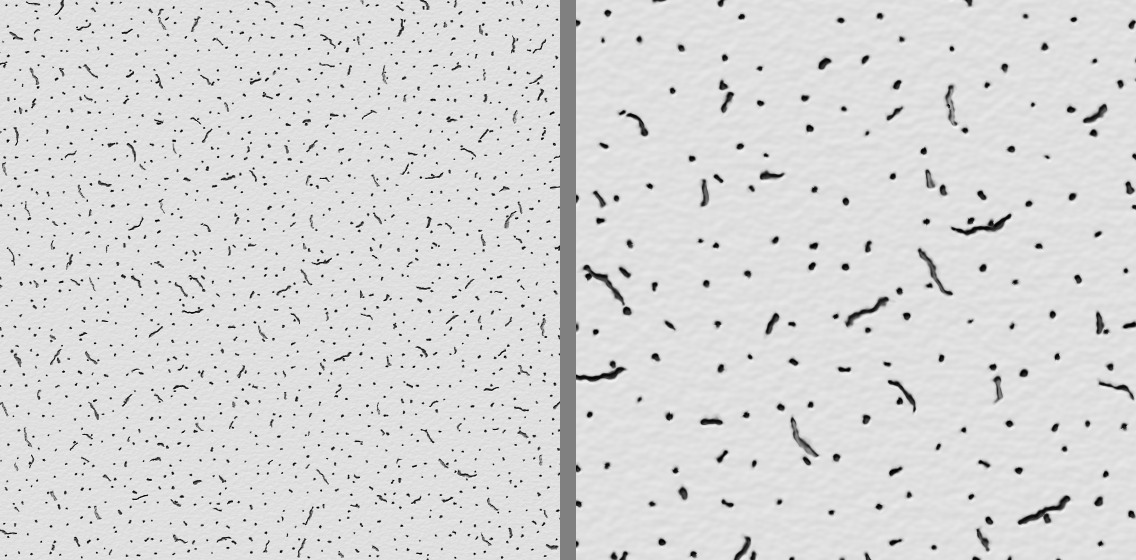
Left: the whole. Right: its middle third, enlarged.
Write a WebGL 2 fragment shader that draws this texture.

```glsl
#version 300 es
precision highp float;

uniform vec2 u_resolution;
out vec4 fragColor;

vec3 hash3(vec2 p) {
    vec3 q = fract(p.xyx * vec3(0.1031, 0.1030, 0.0973));
    q += dot(q, q.yxz + 33.33);
    return fract((q.xxy + q.yzz) * q.zyx);
}

float gradientNoise(vec2 p) {
    vec2 cell = floor(p), f = fract(p);
    vec2 w = f * f * f * (f * (f * 6.0 - 15.0) + 10.0);
    vec4 corner;
    for (int i = 0; i < 4; i++) {
        vec2 o = vec2(i & 1, i >> 1);
        float a = 6.2832 * hash3(cell + o + 17.0).x;
        corner[i] = dot(vec2(cos(a), sin(a)), f - o);
    }
    vec2 rows = mix(corner.xz, corner.yw, w.x);
    return mix(rows.x, rows.y, w.y);
}

// Scattered bent capsules: x = signed distance, y = floor tone
vec2 scatter(vec2 uv, float cells, float seed, vec2 lengths, vec2 radii, float skew, vec2 tones) {
    vec2 home = floor(uv * cells);
    vec2 nearest = vec2(1.0, 0.0);
    for (int y = -1; y <= 1; y++) {
        for (int x = -1; x <= 1; x++) {
            vec2 id = home + vec2(x, y);
            vec3 place = hash3(id + seed);
            vec3 shape = hash3(id + seed + 71.3);
            float angle = 3.1416 * place.z;
            vec2 axis = vec2(cos(angle), sin(angle));
            float stagger = 0.5 * mod(id.y, 2.0);
            vec2 d = uv - (id + vec2(stagger - 0.25, 0.0) + 0.14 + 0.72 * place.xy) / cells;
            vec2 p = vec2(dot(d, axis), dot(d, vec2(-axis.y, axis.x)));
            float halfLength = mix(lengths.x, lengths.y, pow(shape.x, skew));
            p.y += (shape.y - 0.5) * 45.0 * p.x * p.x;
            float radius = mix(radii.x, radii.y, shape.z);
            radius *= 1.0 - 0.4 * clamp(p.x / halfLength, -1.0, 1.0) * (place.x - 0.5);
            p.x -= clamp(p.x, -halfLength, halfLength);
            float dist = length(p) - radius;
            float tone = mix(tones.x, tones.y, shape.y * (0.3 + 0.7 * axis.y * axis.y));
            if (dist < nearest.x) nearest = vec2(dist, tone);
        }
    }
    return nearest;
}

// Pinholes and longer fissures, with ragged outlines
vec2 pits(vec2 uv) {
    vec2 kink = vec2(gradientNoise(uv * 95.0), gradientNoise(uv * 95.0 + 40.0));
    vec2 holes = scatter(uv + 0.001 * kink, 37.0, 5.0,
        vec2(0.0001, 0.0028), vec2(0.0012, 0.0021), 4.0, vec2(0.02, 0.12));
    vec2 fissures = scatter(uv + 0.004 * kink, 15.5, 133.0,
        vec2(0.003, 0.0165), vec2(0.0012, 0.0021), 1.5, vec2(0.06, 0.42));
    vec2 pit = holes.x < fissures.x ? holes : fissures;
    pit.x += 0.0012 * gradientNoise(uv * 260.0);
    return pit;
}

float relief(vec2 uv) {
    return gradientNoise(uv * vec2(95.0, 130.0))
        + 0.7 * gradientNoise(uv * vec2(190.0, 250.0) + 9.0);
}

void main() {
    vec2 uv = gl_FragCoord.xy / min(u_resolution.x, u_resolution.y);
    float pixel = 1.0 / min(u_resolution.x, u_resolution.y);

    // Embossed plaster lit from above
    vec2 towardLight = vec2(-0.0006, 0.0016);
    float slope = relief(uv) - relief(uv + towardLight);
    float shade = 0.877 + 0.05 * slope;

    // Bright lower lip and soft rim around each pit
    vec2 pit = pits(uv);
    float above = pits(uv + towardLight).x;
    shade += 0.07 * (1.0 - smoothstep(-0.001, 0.0012, above));
    shade -= 0.13 * (1.0 - smoothstep(0.0, 0.0018, pit.x));

    // Pit floor: shadowed below its upper edge
    float lit = 1.0 - smoothstep(-0.0018, 0.0004, above);
    float pitFloor = pit.y * (0.4 + 1.0 * lit) + 0.12 * lit;
    pitFloor += 0.3 * pit.y * gradientNoise(uv * 280.0);
    float coverage = 1.0 - smoothstep(-0.0006 - 0.5 * pixel, 0.0003 + 0.5 * pixel, pit.x);
    shade = mix(shade, pitFloor, coverage);

    fragColor = vec4(vec3(clamp(shade, 0.0, 1.0)), 1.0);
}
```
